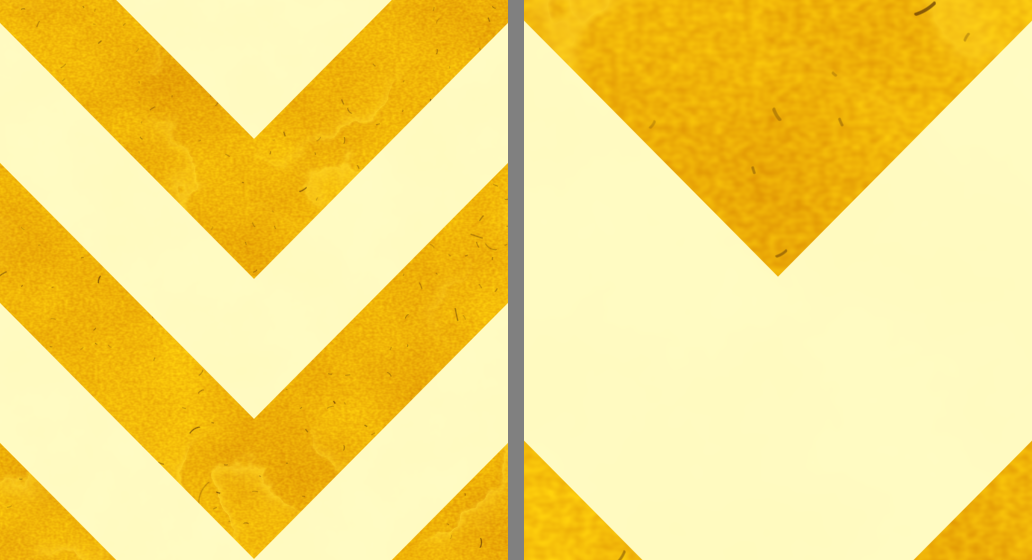
Left, the full canvas; right, a detail of the centre.
This pattern is drawn by a Shadertoy shader. Its source:

```glsl
#define PERIOD 0.5
#define PHASE 0.002
#define SLOPE 1.008
#define CREAM vec3(1.0, 0.982, 0.757)
#define GOLD_DARK vec3(0.895, 0.615, 0.02)
#define GOLD_LIGHT vec3(0.985, 0.79, 0.045)
#define CREASE_LIGHT vec3(1.0, 0.84, 0.16)
#define FIBER_COLOR vec3(0.38, 0.22, 0.02)
#define GRAIN 0.42
#define MOTTLE 0.62
#define CREASE 0.65

vec2 hash22(vec2 p) {
    vec3 q = fract(p.xyx * vec3(0.1031, 0.1030, 0.0973));
    q += dot(q, q.yzx + 33.33);
    return fract((q.xx + q.yz) * q.zy);
}

float cornerGradient(vec2 cell, vec2 offset) {
    float angle = 6.2832 * hash22(cell).x;
    return dot(vec2(cos(angle), sin(angle)), offset);
}

float gradientNoise(vec2 p) {
    vec2 i = floor(p), f = fract(p);
    vec2 u = f * f * f * (f * (f * 6.0 - 15.0) + 10.0);
    vec2 e = vec2(1.0, 0.0);
    float low = mix(cornerGradient(i, f), cornerGradient(i + e, f - e), u.x);
    float high = mix(cornerGradient(i + e.yx, f - e.yx),
                     cornerGradient(i + 1.0, f - 1.0), u.x);
    return mix(low, high, u.y);
}

float fbm(vec2 p) {
    float sum = 0.0, amplitude = 0.75;
    for (int i = 0; i < 5; i++) {
        sum += amplitude * gradientNoise(p);
        p = mat2(1.6, 1.2, -1.2, 1.6) * p + 7.3;
        amplitude *= 0.55;
    }
    return sum;
}

// Positive inside a gold stripe, in canvas heights
float chevronDistance(vec2 p, float centerX) {
    float t = (p.y - SLOPE * abs(p.x - centerX) - PHASE) / PERIOD;
    return (0.25 - abs(fract(t + 0.25) - 0.5)) * PERIOD / length(vec2(1.0, SLOPE));
}

// Sparse bent strokes, each kept within its own cell
float fibers(vec2 p, float cells, float density, float width, float pixel) {
    vec2 cell = floor(p * cells);
    vec2 pick = hash22(cell + 17.0), shape = hash22(cell + 91.0);
    vec2 q = fract(p * cells) - 0.5 - 0.4 * (hash22(cell + 53.0) - 0.5);
    float angle = 6.2832 * shape.x;
    q = mat2(cos(angle), -sin(angle), sin(angle), cos(angle)) * q;
    float halfLength = mix(0.03, 0.2, shape.y * shape.y);
    q.y += 3.0 * (pick.y - 0.5) * q.x * q.x;
    q.x -= clamp(q.x, -halfLength, halfLength);
    float d = length(q) / cells - width;
    return step(pick.x, density) * smoothstep(pixel, -pixel, d) * mix(0.45, 1.0, pick.y);
}

vec3 goldPaper(vec2 p, float pixel) {
    // Mottling and fine grain
    float tone = 0.48 + MOTTLE * fbm(p * 5.0 + 3.0);
    tone += GRAIN * (gradientNoise(p * 130.0) + gradientNoise(p * vec2(190.0, 260.0) + 9.0));

    // Crumpled folds: a bright ridge with shade on one side
    vec2 warp = 0.08 * vec2(fbm(p * 6.0 + 21.0), fbm(p * 6.0 + 47.0));
    float fold = gradientNoise((p + warp) * 6.5 + 31.0);
    float patches = smoothstep(0.0, 0.4, gradientNoise(p * 4.0 + 63.0) + 0.06);
    float ridge = patches * exp(-abs(fold) * (fold > 0.0 ? 9.0 : 30.0));
    float shade = patches * smoothstep(0.0, -0.05, fold) * exp(7.0 * min(fold, 0.0));

    vec3 color = mix(GOLD_DARK, GOLD_LIGHT, clamp(tone - 0.3 * shade, -0.25, 1.2));
    color = mix(color, CREASE_LIGHT, CREASE * ridge);

    // Specks, short hairs and a few long fibers
    float marks = 0.7 * fibers(p, 38.0, 0.16, 0.0008, pixel);
    marks = max(marks, fibers(p + 0.37, 19.0, 0.12, 0.0010, pixel));
    marks = max(marks, 0.8 * fibers(p + 0.71, 8.0, 0.07, 0.0011, pixel));
    return mix(color, FIBER_COLOR, 0.8 * marks);
}

void mainImage(out vec4 fragColor, in vec2 fragCoord) {
    float pixel = 1.0 / iResolution.y;
    vec2 p = fragCoord * pixel;
    float d = chevronDistance(p, 0.5 * iResolution.x * pixel);
    float stripe = smoothstep(-0.75 * pixel, 0.75 * pixel, d);

    vec3 cream = CREAM + vec3(0.0, 0.005, 0.018) * fbm(p * 7.0);
    vec3 color = mix(cream, goldPaper(p, pixel), stripe);
    fragColor = vec4(clamp(color, 0.0, 1.0), 1.0);
}
```
